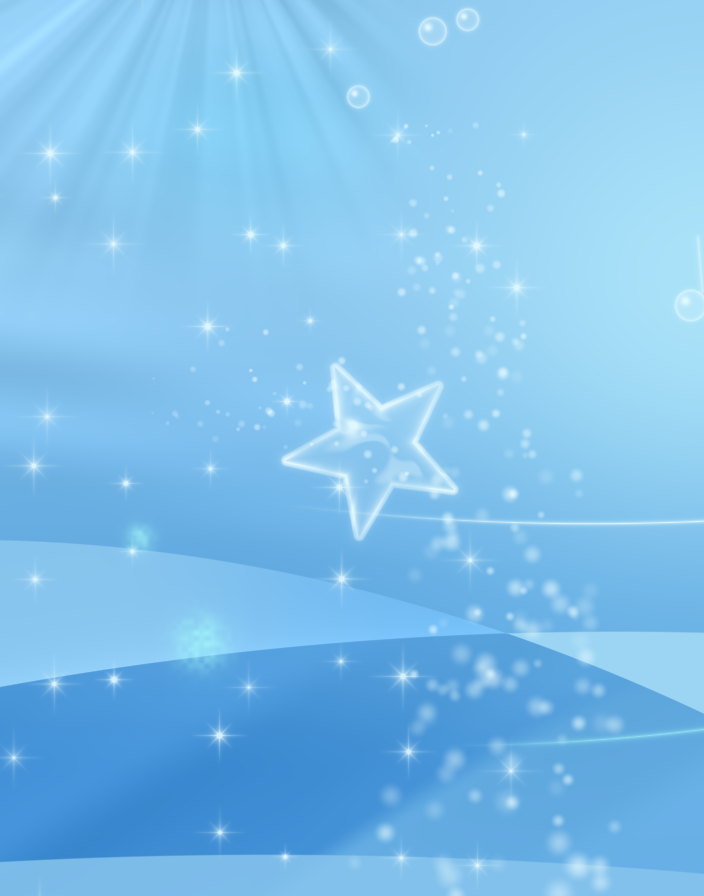
Reproduce this background procedurally as a Shadertoy shader.

```glsl
// A blue sky with light beams, translucent hills, a glass star, bubbles and
// sparkles. Hills are parabolas, the star is a folded distance function,
// and the scattered lights come from hashed grids and loops.

const vec3 SKY_LOW = vec3(0.38, 0.67, 0.89);
const vec3 SKY_HIGH = vec3(0.56, 0.79, 0.945);
const vec3 SKY_GLOW = vec3(0.69, 0.91, 0.98);
const vec3 BEAM_CYAN = vec3(0.46, 0.79, 0.93);
const vec3 HILL_LIGHT = vec3(0.53, 0.77, 0.93);
const vec3 HILL_PALE = vec3(0.63, 0.85, 0.96);
const vec3 HILL_DEEP = vec3(0.23, 0.54, 0.825);
const vec3 HILL_SOFT = vec3(0.42, 0.70, 0.90);
const vec3 WHITE = vec3(0.90, 0.98, 1.0);
const vec3 MIST = vec3(0.63, 0.96, 0.97);
const vec2 STAR_CENTER = vec2(0.418, 0.500);
const float STAR_RADIUS = 0.099;
const float STAR_INNER = 0.042;
const float STAR_ROUND = 0.006;
const float STAR_TURN = 0.77;
const float CELL = 0.1;
const int TRAIL_COUNT = 170;
const int CLUSTER_COUNT = 50;

vec3 hash3(vec2 p) {
  vec3 q = fract(p.xyx * vec3(0.1031, 0.1030, 0.0973));
  q += dot(q, q.yxz + 33.33);
  return fract((q.xxy + q.yzz) * q.zyx);
}

float noise(vec2 p) {
  vec2 i = floor(p), f = fract(p);
  f = f * f * (3.0 - 2.0 * f);
  return mix(mix(hash3(i).x, hash3(i + vec2(1, 0)).x, f.x),
    mix(hash3(i + vec2(0, 1)).x, hash3(i + 1.0).x, f.x), f.y);
}

float below(float d, float soft) { return 1.0 - smoothstep(-soft, soft, d); }

float glow(vec2 q, float r) { return exp(-dot(q, q) / (r * r)); }

// Height above a parabola
float arch(vec2 p, float top, float bend, float mid) {
  return p.y - top + bend * (p.x - mid) * (p.x - mid);
}

float segment(vec2 p, vec2 a, vec2 b) {
  vec2 e = b - a;
  return length(p - a - e * clamp(dot(p - a, e) / dot(e, e), 0.0, 1.0));
}

// Signed distance to a star, one wedge folded five times
float starDistance(vec2 q) {
  float wedge = 1.25664, h = 0.5 * wedge;
  float a = mod(atan(q.y, q.x) - STAR_TURN + h, wedge) - h;
  vec2 f = length(q) * vec2(cos(a), abs(sin(a)));
  vec2 tip = vec2(STAR_RADIUS, 0), notch = STAR_INNER * vec2(cos(h), sin(h));
  vec2 e = notch - tip, w = f - tip;
  return segment(f, tip, notch) * sign(e.y * w.x - e.x * w.y) - STAR_ROUND;
}

// Tapered ray along x
float ray(vec2 q, float len) {
  return max(1.0 - abs(q.x) / len, 0.0) * exp(-abs(q.y) / 0.0013);
}

float sparkle(vec2 q, float len) {
  vec2 d = vec2(q.x + q.y, q.y - q.x) * 0.7071;
  float rays = ray(q, len) + ray(q.yx, len);
  rays += 0.9 * (ray(d, len * 0.65) + ray(d.yx, len * 0.65));
  return 0.6 * rays + 0.5 * glow(q, len * 0.25);
}

// Jittered grid of sparkles, thinning out to the right
float sparkleField(vec2 p) {
  float sum = 0.0;
  for (int k = 0; k < 9; k++) {
    vec2 cell = floor(p / CELL) + vec2(k % 3 - 1, k / 3 - 1);
    vec3 h = hash3(cell + 17.0), g = hash3(cell + 71.0);
    vec2 c = (cell + 0.15 + 0.7 * h.xy) * CELL;
    float density = 0.72 * below(c.x - 0.61, 0.11);
    sum += step(h.z, density) * mix(0.5, 1.0, g.y) * sparkle(p - c, mix(0.016, 0.042, g.x));
  }
  return sum;
}

// Soft dots: a falling trail that widens, and a cluster by the star
float dotField(vec2 p) {
  float sum = 0.0;
  for (int i = 0; i < TRAIL_COUNT + CLUSTER_COUNT; i++) {
    vec3 h = hash3(vec2(i, 5)), g = hash3(vec2(i, 43));
    bool trail = i < TRAIL_COUNT;
    float t = trail ? h.x : 0.2 * h.x;
    float y = 0.86 * (1.0 - t);
    float x = mix(0.57, 0.50, smoothstep(0.45, 0.7, y));
    vec2 c = vec2(x + (h.y + h.z - 1.0) * mix(0.08, 0.22, t * t), y);
    if (!trail) c = mix(vec2(0.22, 0.59), vec2(0.42, 0.50), h.x) + (g.yz - 0.5) * 0.12;
    float r = mix(0.0025, 0.009, t) * mix(0.5, 1.3, g.x);
    sum += below(length(p - c) - r, r * mix(0.6, 1.0, t)) * mix(0.15, 0.6, g.y);
  }
  return sum;
}

float bubble(vec2 q, float r) {
  float d = length(q) - r;
  return 0.6 * exp(-abs(d) / 0.0017) + 0.2 * below(d, 0.002) + 0.8 * glow(q + vec2(0.35, -0.3) * r, r * 0.3);
}

void mainImage(out vec4 fragColor, in vec2 fragCoord) {
  vec2 p = fragCoord / iResolution.y;
  float px = 1.0 / iResolution.y;

  // Sky, side glow, beams and wisps
  vec3 col = mix(SKY_LOW, SKY_HIGH, smoothstep(0.28, 0.72, p.y));
  col = mix(col, SKY_GLOW, 0.8 * glow(p - vec2(0.80, 0.68), 0.29));
  col = mix(col, BEAM_CYAN, 0.6 * glow((p - vec2(0.27, 0.86)) * vec2(1, 1.4), 0.16));
  float angle = atan(p.x - 0.24, 1.12 - p.y);
  float fade = smoothstep(0.58, 0.95, p.y) * below(p.x - 0.4, 0.1);
  col += 0.1 * fade * (noise(vec2(angle * 9.0, 2)) + 0.5 * noise(vec2(angle * 27.0, 7)) - 0.7);
  col += 0.08 * (noise(vec2(p.x * 2.5, p.y * 17.0 + p.x * 2.0)) - 0.5) * below(p.x - 0.42, 0.22);

  // Two hills: single cover is pale, double cover is deep
  float dA = arch(p, 0.3975, 0.285, -0.04), dB = arch(p, 0.295, 0.13, 0.69);
  float inA = below(dA, px), inB = below(dB, px);
  vec3 crescent = mix(HILL_LIGHT, SKY_LOW + 0.05, smoothstep(0.1, 0.5, p.x));
  crescent += 0.05 * exp(-abs(dB) / 0.03);
  float slope = below(arch(p, 0.37, 0.35, 1.329), 0.02);
  float lift = 0.1 + 0.35 * smoothstep(0.13, 0.29, p.y) + 0.3 * smoothstep(0.3, 0.7, p.x);
  vec3 deep = mix(HILL_DEEP, HILL_SOFT, mix(lift, 0.85, slope));
  deep += 0.06 * (noise(vec2(p.x + p.y, (p.y - 0.6 * p.x) * 14.0)) - 0.5);
  col = mix(col, crescent, inA * (1.0 - inB));
  col = mix(col, HILL_PALE, 0.9 * inB * (1.0 - inA));
  col = mix(col, deep, inA * inB);
  col = mix(col, HILL_LIGHT, 0.85 * below(arch(p, 0.046, 0.09, 0.3), px));

  // Thin light trails and mist
  float lineA = abs(arch(p, 0.4155, -0.18, 0.66)), lineB = abs(arch(p, 0.168, -0.22, 0.5));
  col = mix(col, WHITE, 0.9 * exp(-lineA / 0.0016) * smoothstep(0.28, 0.65, p.x));
  col = mix(col, MIST, 0.7 * exp(-lineB / 0.002) * smoothstep(0.48, 0.7, p.x));
  float mist = glow(p - vec2(0.224, 0.284), 0.028) + glow(p - vec2(0.156, 0.398), 0.014);
  col = mix(col, MIST, mist * mix(0.4, 1.0, noise(p * 160.0)));

  // Scattered lights and bubbles
  float light = 0.85 * sparkleField(p) + dotField(p);
  light += bubble(p - vec2(0.483, 0.965), 0.015) + bubble(p - vec2(0.522, 0.978), 0.012);
  light += bubble(p - vec2(0.400, 0.892), 0.012) + bubble(p - vec2(0.771, 0.659), 0.017);
  light += 0.6 * exp(-segment(p, vec2(0.779, 0.735), vec2(0.784, 0.675)) / 0.002);
  col = mix(col, WHITE, min(light, 0.9));

  // Glass star: faint body, bright rim, inner reflections
  vec2 q = p - STAR_CENTER;
  float d = starDistance(q);
  float rim = exp(-abs(d + 0.004) / 0.0035) * mix(0.4, 1.0, noise(q * 60.0));
  float sheen = smoothstep(0.5, 0.85, noise(q * 45.0 + 3.0 * noise(q * 25.0)));
  float glass = below(d, 0.0015) * (0.08 + 0.3 * sheen + 0.3 * exp(d / 0.012));
  glass += 0.8 * rim + 0.7 * glow(q - vec2(-0.025, 0.023), 0.01);
  col = mix(col, WHITE, min(glass, 0.95));

  fragColor = vec4(col, 1.0);
}
```
